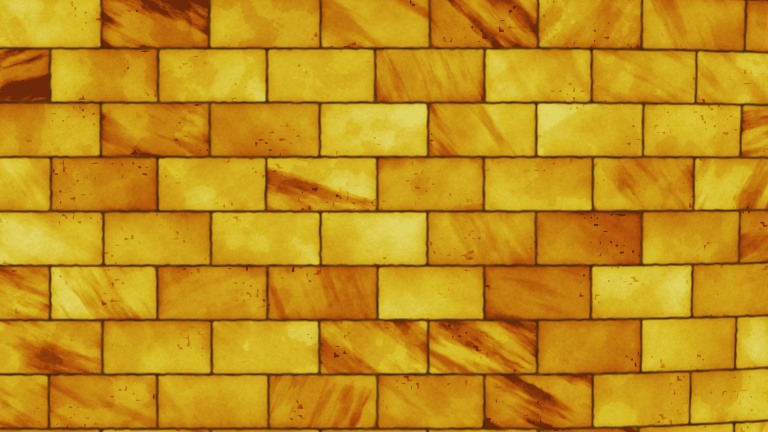
A Shadertoy shader for this texture:

```glsl
// A backlit wall of translucent salt bricks in running bond, glowing yellow to rust.
// Jittered joints give each brick a rounded box; a tone built from a hash, clouds,
// slanted stains and edge shading is then looked up in an amber colour ramp.

#define BRICK_SIZE vec2(0.252, 0.1258)    // in canvas heights
#define WALL_ORIGIN vec2(0.236, -0.0139)  // first joint, from the top left
#define ROW_SHIFT 0.48                    // offset of odd rows, in bricks
#define JOINT_JITTER 0.028
#define JOINT_HALF 0.0026
#define CORNER_RADIUS 0.006
#define TONE_RANGE vec2(0.42, 0.88)
#define STAIN_DEPTH 0.62
#define EDGE_SHADE 0.20
#define JOINT_COLOR vec3(0.34, 0.20, 0.04)

const vec3 RAMP[6] = vec3[6](
    vec3(0.43, 0.16, 0.03), vec3(0.69, 0.31, 0.04), vec3(0.75, 0.46, 0.05),
    vec3(0.80, 0.60, 0.08), vec3(0.84, 0.73, 0.14), vec3(0.88, 0.83, 0.38));

float hash(vec2 p) {
    return fract(sin(dot(p, vec2(127.1, 311.7))) * 43758.545);
}

float noise(vec2 p) {
    vec2 i = floor(p), f = fract(p);
    f = f * f * (3.0 - 2.0 * f);
    return mix(mix(hash(i), hash(i + vec2(1, 0)), f.x),
               mix(hash(i + vec2(0, 1)), hash(i + vec2(1, 1)), f.x), f.y);
}

float fbm(vec2 p) {
    float sum = 0.0, amp = 0.5;
    for (int i = 0; i < 5; i++) {
        sum += amp * noise(p);
        p = mat2(1.6, 1.2, -1.2, 1.6) * p + 7.3;
        amp *= 0.5;
    }
    return sum / 0.97;
}

// Position of the upright joint left of a brick, in brick widths
float jointAt(float col, float row) {
    return col + JOINT_JITTER * (hash(vec2(col, row) + 41.0) - 0.5);
}

vec3 ramp(float tone) {
    vec3 color = RAMP[0];
    for (int i = 1; i < 6; i++)
        color = mix(color, RAMP[i], clamp(tone * 5.0 - float(i - 1), 0.0, 1.0));
    return color;
}

// Tone of the salt: local is measured from the brick centre, depth from its edge
float saltTone(vec2 local, vec2 halfSize, float depth, vec2 id) {
    vec2 seed = 31.0 * vec2(hash(id + 3.1), hash(id + 8.7));
    float tone = mix(TONE_RANGE.x, TONE_RANGE.y, pow(hash(id), 0.6));

    // Uneven light across the brick
    vec2 slope = vec2(hash(id + 12.3), hash(id + 17.9)) - 0.5;
    tone += 0.22 * dot(slope, local / halfSize);

    // Soft clouds, with a sharp cleft along one level
    float cloud = fbm(local * 13.0 + seed);
    tone += 0.38 * (cloud - 0.5);
    tone += 0.09 * (smoothstep(0.50, 0.525, cloud) - 0.5) * hash(id + 5.5);

    // Slanted mineral stains, strong in a few bricks only
    float angle = mix(0.25, 1.25, hash(id + 23.0));
    angle *= hash(id + 29.0) < 0.3 ? -1.0 : 1.0;
    float c = cos(angle), s = sin(angle);
    vec2 along = mat2(c, -s, s, c) * local;
    float streak = fbm(along * vec2(7.0, 34.0) + seed.yx);
    float stained = hash(id + 37.0);
    tone -= STAIN_DEPTH * stained * stained * smoothstep(0.42, 0.78, streak);
    tone += 0.10 * (streak - 0.5);

    // Warm rim, fine grain and pits
    tone -= EDGE_SHADE * exp(-depth / 0.010);
    tone += 0.07 * (noise(local * 210.0 + seed) - 0.5);
    float pits = smoothstep(0.80, 0.95, noise(local * 125.0 + seed));
    tone -= 0.35 * pits * smoothstep(0.60, 0.80, noise(local * 17.0 + seed.yx));
    return tone;
}

void mainImage(out vec4 fragColor, in vec2 fragCoord) {
    float pixel = 1.0 / iResolution.y;
    vec2 p = fragCoord * pixel;
    p.y = 1.0 - p.y;

    // Wall narrows slightly toward the right side
    float bend = max(p.x - 1.2, 0.0);
    vec2 wall = p + bend * bend * vec2(0.08 + 0.13 * p.y, 0.1 * (p.y - 0.4));
    vec2 rough = vec2(noise(p * 85.0), noise(p * 85.0 + 50.0)) - 0.5;
    wall += 0.0022 * rough;

    // Find the brick between its two jittered joints
    vec2 grid = (wall - WALL_ORIGIN) / BRICK_SIZE;
    float row = floor(grid.y);
    grid.x += ROW_SHIFT * mod(row, 2.0);
    float nearest = floor(grid.x + 0.5);
    float col = grid.x < jointAt(nearest, row) ? nearest - 1.0 : nearest;
    float left = jointAt(col, row), right = jointAt(col + 1.0, row);
    vec2 local = (grid - vec2(0.5 * (left + right), row + 0.5)) * BRICK_SIZE;
    vec2 halfSize = 0.5 * BRICK_SIZE * vec2(right - left, 1.0);

    // Rounded box inside the joints
    vec2 q = abs(local) - halfSize + JOINT_HALF + CORNER_RADIUS;
    float dist = length(max(q, 0.0)) + min(max(q.x, q.y), 0.0) - CORNER_RADIUS;

    float tone = saltTone(local, halfSize, max(-dist, 0.0), vec2(col, row));
    tone -= 0.05 * bend + 0.04 * smoothstep(0.7, 1.0, p.y);
    vec3 joint = JOINT_COLOR * (0.75 + 0.5 * noise(p * 60.0));
    float soft = pixel + 0.0008;
    vec3 color = mix(ramp(tone), joint, smoothstep(-soft, soft, dist));
    fragColor = vec4(color, 1.0);
}
```
